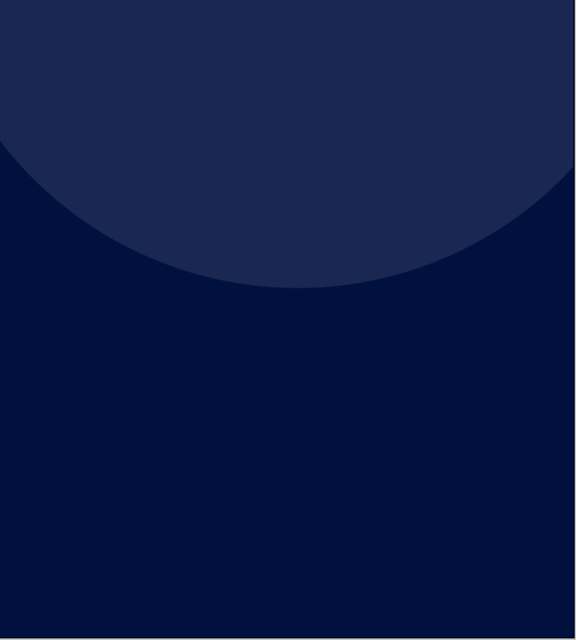
Give the GLSL for this background, as a WebGL 1 fragment shader.

```glsl
precision highp float;
// Draws a navy panel with a large pale disc at the top and a thin dark border at right and bottom.

uniform vec2 u_resolution;

const vec3 NAVY = vec3(0.0, 0.068, 0.248);
const vec3 DISC_BLUE = vec3(0.1, 0.152, 0.32);
const vec3 BORDER_BLACK = vec3(0.0, 0.0, 0.03);
const vec3 MARGIN_GREY = vec3(0.79);

// Lengths are fractions of the canvas height.
const float DISC_RADIUS = 0.585;
const float BORDER_WIDTH = 0.0023;
const vec2 MARGIN = vec2(0.002, 0.0025);

// Coverage of a shape from its signed distance, negative inside.
float coverage(float dist, float pixel) {
    return clamp(0.5 - dist / pixel, 0.0, 1.0);
}

float circleDistance(vec2 p, vec2 center, float radius) {
    return length(p - center) - radius;
}

// Panel open at the left and top, inset at the right and bottom.
float panelDistance(vec2 p, float aspect, vec2 margin) {
    return max(p.x - (aspect - margin.x), margin.y - p.y);
}

void main() {
    float pixel = 1.0 / u_resolution.y;
    float aspect = u_resolution.x * pixel;
    vec2 p = gl_FragCoord.xy * pixel;

    // Disc centred above the top edge
    vec2 discCenter = vec2(0.5167 * aspect, 1.135);
    float disc = circleDistance(p, discCenter, DISC_RADIUS);
    vec3 fill = mix(NAVY, DISC_BLUE, coverage(disc, 1.5 * pixel));

    // Border and outer margin
    float panel = panelDistance(p, aspect, MARGIN);
    vec3 color = mix(BORDER_BLACK, fill, coverage(panel + BORDER_WIDTH, pixel));
    color = mix(MARGIN_GREY, color, coverage(panel, pixel));

    gl_FragColor = vec4(color, 1.0);
}
```
